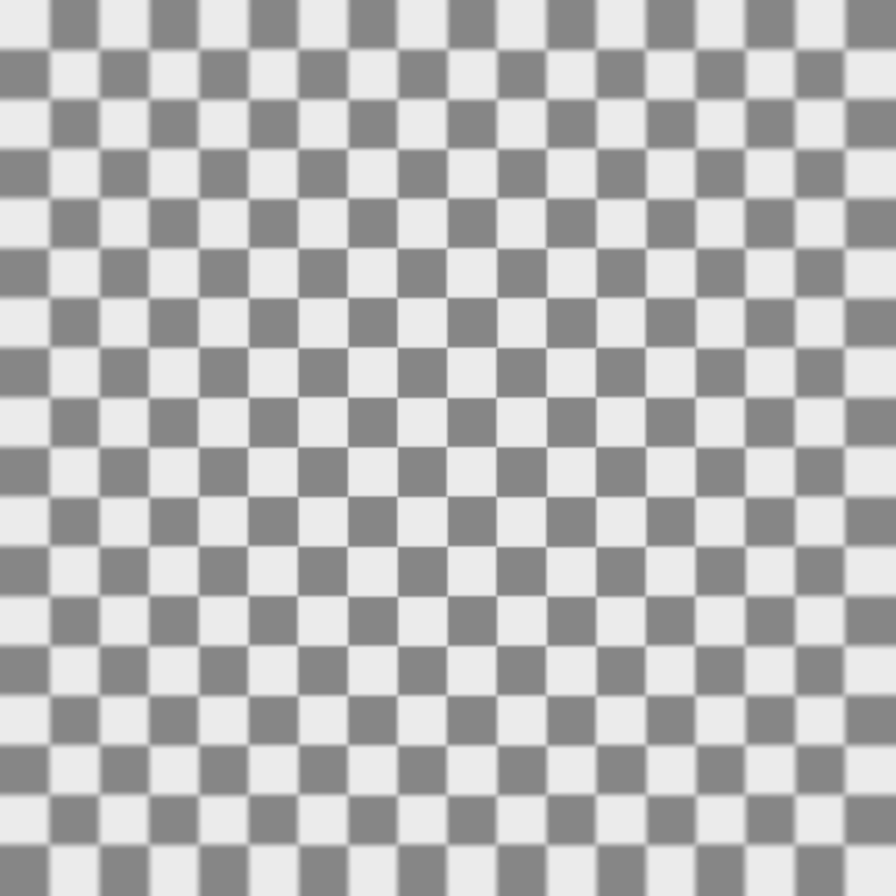
Write a WebGL 2 fragment shader that draws this pattern.

```glsl
#version 300 es
precision highp float;
// Checkerboard of 18 by 18 grey squares, counted from the upper left.
// Each axis is a soft square wave; the product of the two picks the tone.
// Edges are crisp near the centre and blur towards the border.

uniform vec2 u_resolution;
out vec4 fragColor;

const float SQUARES = 18.0;
const float GRID_SCALE = 18.03;    // squares are a hair smaller than 1/18
const float EDGE_WOBBLE = 0.012;   // in squares
const vec3 LIGHT = vec3(0.92);
const vec3 DARK = vec3(0.525);

float hash(vec2 p) {
    vec3 q = fract(vec3(p.xyx) * 0.1031);
    q += dot(q, q.yzx + 33.33);
    return fract((q.x + q.y) * q.z);
}

// Soft square wave: +1 in even squares, -1 in odd ones.
// The lane shifts each edge a little, so the sides are not quite straight.
float softWave(float x, float lane, float blur, float seed) {
    float edge = floor(x + 0.5);
    float shift = (hash(vec2(edge + seed, lane)) - 0.5) * 2.0 * EDGE_WOBBLE;
    float side = 2.0 * smoothstep(-blur, blur, x - edge - shift) - 1.0;
    return mod(edge, 2.0) < 0.5 ? side : -side;
}

// Half width of the edge ramp, in squares.
float edgeBlur(vec2 uv, float pixel) {
    float radius = length(uv - 0.5);
    return max(mix(0.042, 0.11, smoothstep(0.08, 0.65, radius)), pixel);
}

void main() {
    vec2 uv = gl_FragCoord.xy / u_resolution;
    vec2 grid = vec2(uv.x, 1.0 - uv.y) * GRID_SCALE;
    float pixel = GRID_SCALE / min(u_resolution.x, u_resolution.y);
    float blur = edgeBlur(uv, pixel);

    // Keep the outer squares plain up to the border
    grid = clamp(grid, 0.5, SQUARES - 0.5);
    vec2 lane = floor(grid);

    float checker = softWave(grid.x, lane.y, blur, 3.0)
                  * softWave(grid.y, lane.x, blur, 47.0);
    fragColor = vec4(mix(DARK, LIGHT, 0.5 + 0.5 * checker), 1.0);
}
```
